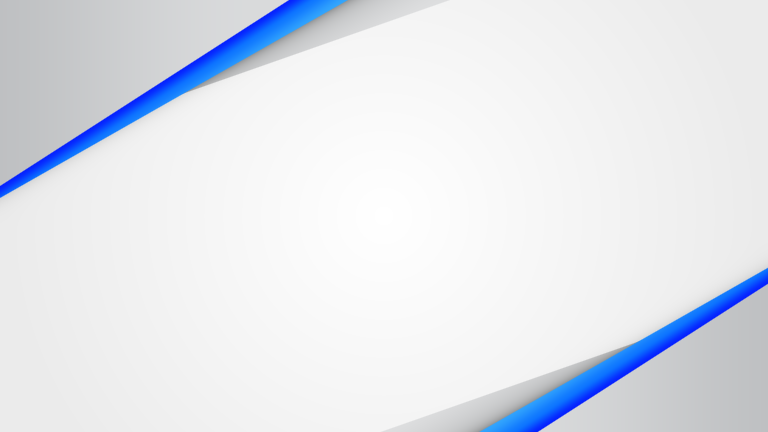
A WebGL 2 fragment shader for this background:

```glsl
#version 300 es
precision highp float;
// Pale radial backdrop with grey corner panels and folded blue diagonal ribbons.
uniform vec2 u_resolution;
out vec4 fragColor;

const float ASPECT = 16.0 / 9.0;
const vec3 DEEP_BLUE = vec3(0.02, 0.13, 1.0);
const vec3 MID_BLUE = vec3(0.04, 0.44, 1.0);
const vec3 SKY_BLUE = vec3(0.20, 0.65, 0.99);
const vec3 PANEL_DARK = vec3(0.740, 0.747, 0.755);
const vec3 PANEL_LIGHT = vec3(0.850, 0.855, 0.860);
const vec3 FOLD_DARK = vec3(0.79, 0.795, 0.80);
const vec3 FOLD_LIGHT = vec3(0.87, 0.873, 0.877);

// Signed distance to the line a-b, negative on the corner side.
float lineDistance(vec2 p, vec2 a, vec2 b) {
    vec2 along = normalize(b - a);
    return dot(p - a, vec2(-along.y, along.x));
}

// Smooth coverage of the negative side of an edge.
float coverage(float d, float pixel) {
    return clamp(0.5 - d / pixel, 0.0, 1.0);
}

// White centre fading to light grey at the sides.
vec3 backdrop(vec2 p) {
    float radius = length(p - 0.5 * vec2(ASPECT, 1.0));
    return vec3(mix(1.0, 0.922, min(radius / 0.87, 1.0)));
}

// Blue gradient across the ribbon, from its outer edge inward.
vec3 ribbonColor(float depth) {
    vec3 color = mix(DEEP_BLUE, MID_BLUE, smoothstep(0.0, 0.032, depth));
    return mix(color, SKY_BLUE, smoothstep(0.02, 0.075, depth));
}

// Layers fold, shadow, ribbon and panel; p is measured from the corner.
vec3 cornerLayers(vec3 color, vec2 p, vec2 shift, float pixel) {
    vec2 q = p + shift;
    float outer = lineDistance(q, vec2(0.0, 0.4306), vec2(0.669, 0.0));
    float inner = lineDistance(q, vec2(0.0, 0.4583), vec2(0.8056, 0.0));
    float crease = lineDistance(q, vec2(0.4213, 0.2176), vec2(1.0417, 0.0));

    float fold = coverage(crease, pixel);
    vec3 foldColor = mix(FOLD_DARK, FOLD_LIGHT, smoothstep(0.0, 0.12, inner));
    color = mix(color, foldColor, fold);

    float shadow = exp(-max(inner, 0.0) / 0.014);
    color *= 1.0 - shadow * mix(0.10, 0.27, fold);

    color = mix(color, ribbonColor(outer), coverage(inner, pixel));
    vec3 panel = mix(PANEL_DARK, PANEL_LIGHT, smoothstep(-0.1, 0.6, p.x));
    return mix(color, panel, coverage(outer, pixel));
}

void main() {
    vec2 p = gl_FragCoord.xy / u_resolution * vec2(ASPECT, 1.0);
    float pixel = 1.2 / u_resolution.y;

    vec3 color = backdrop(p);
    color = cornerLayers(color, vec2(p.x, 1.0 - p.y), vec2(0.0), pixel);
    color = cornerLayers(color, vec2(ASPECT - p.x, p.y), vec2(0.125, 0.007), pixel);
    fragColor = vec4(color, 1.0);
}
```
